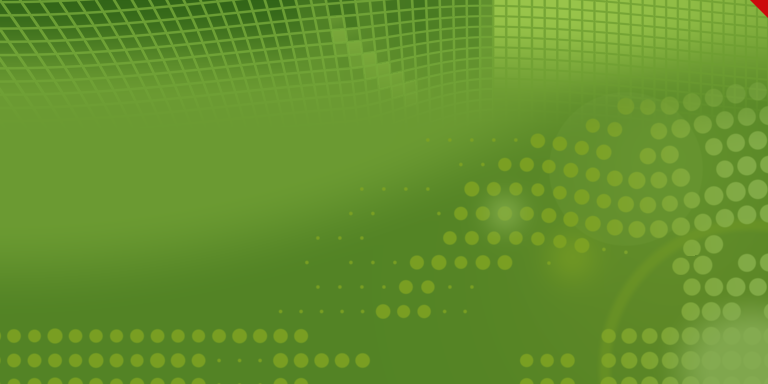
This background is drawn by a WebGL 2 fragment shader. Its source:

```glsl
#version 300 es
precision highp float;
// Green abstract backdrop: curved mesh on top, halftone dots sweeping right, soft glows.

#define ROW_PITCH 0.0638
#define DOT_RADIUS 0.0188
#define SPECK_RADIUS 0.0045
#define MESH_LINE 0.075
#define MESH_DEPTH 0.32
#define BRIGHT_START 1.27

uniform vec2 u_resolution;
out vec4 outColor;

const vec3 MID = vec3(0.42, 0.605, 0.195);
const vec3 LOW = vec3(0.325, 0.515, 0.145);
const vec3 DARK = vec3(0.19, 0.39, 0.09);
const vec3 BRIGHT = vec3(0.60, 0.77, 0.29);
const vec3 OLIVE = vec3(0.40, 0.54, 0.15);
const vec3 LIME = vec3(0.50, 0.64, 0.13);
const vec3 PALE = vec3(0.53, 0.69, 0.30);

float hash(vec2 p) {
    return fract(sin(dot(p, vec2(127.1, 311.7))) * 4375.85);
}

float glow(vec2 p, vec2 center, float radius) {
    vec2 d = (p - center) / radius;
    return exp(-dot(d, d));
}

float inside(float x, float lo, float hi) {
    return step(lo, x) * step(x, hi);
}

// Soft light band over a darker floor, olive towards the right
vec3 backdrop(vec2 p) {
    float edge = 0.28 + 0.19 * p.x * p.x;
    vec3 col = mix(LOW, MID, smoothstep(-0.11, 0.15, p.y - edge));
    col = mix(col, OLIVE, 0.55 * glow(p, vec2(1.75, 0.25), 0.45));
    return mix(col, MID, 0.5 * glow(p, vec2(1.75, 0.6), 0.3));
}

// Curved net: dark cells on the left, bright cells on the right
vec3 mesh(vec3 col, vec2 p) {
    float depth = 1.0 - p.y;
    float lean = mix(0.7, 0.0, smoothstep(0.0, 1.3, p.x));
    float u = p.x - lean * depth;
    float v = depth - 0.04 * cos(2.6 * p.x);
    vec2 density = vec2(19.0 + 8.0 * u, mix(29.0, 37.0, smoothstep(0.9, 1.3, p.x)));
    vec2 grid = vec2(u * (19.0 + 4.0 * u), v * density.y);
    vec2 local = fract(grid) - 0.5;
    vec2 cell = vec2(p.x - local.x / density.x, depth - local.y / density.y);

    float right = smoothstep(BRIGHT_START - 0.015, BRIGHT_START + 0.015, cell.x);
    float middle = smoothstep(0.72, 0.85, cell.x) * (1.0 - right);
    float column = hash(vec2(floor(grid.x), 3.0));
    float shade = 1.0 - smoothstep(-0.02, MESH_DEPTH - 0.06, mix(depth, cell.y, middle));
    shade *= 1.0 - middle * (0.15 + 0.35 * column);
    float stair = 1.0 - smoothstep(0.015, 0.045, abs(cell.y - 0.1 - 0.85 * (cell.x - 0.89)));
    stair *= inside(cell.x, 0.86, 1.1);
    float shine = (1.0 - smoothstep(0.02, 0.29, depth)) * (0.65 + 0.35 * glow(p, vec2(1.42, 0.95), 0.4));

    vec3 left = mix(col, DARK, shade);
    left = mix(left, BRIGHT, 0.6 * stair * (1.0 - smoothstep(0.05, 0.32, depth)));
    vec3 result = mix(left, mix(col, BRIGHT, shine), right);

    vec2 toLine = 0.5 - abs(local);
    vec2 soft = density / u_resolution.y;
    vec2 lines = 1.0 - smoothstep(vec2(MESH_LINE) - soft * 0.5, vec2(MESH_LINE) + soft, toLine);
    float fade = 1.0 - smoothstep(0.12, MESH_DEPTH + 0.03, depth);
    vec3 lineColor = mix(vec3(0.47, 0.67, 0.23), vec3(0.43, 0.62, 0.19), right);
    return mix(result, lineColor, 0.8 * fade * max(lines.x, lines.y));
}

// Downward bow of the upper dot rows
float bow(vec2 p) {
    float x = clamp(p.x - 1.354, 0.0, 0.651);
    return 0.021 * (1.0 - cos(9.65 * x)) * smoothstep(0.27, 0.4, p.y);
}

// Radius of the dot at a given row and position
float dotRadius(float row, float x, float seed) {
    float grow = DOT_RADIUS * (1.0 + 0.3 * smoothstep(1.4, 1.9, x)) * (0.88 + 0.16 * seed);
    if (row < 2.5) {
        float gap = step(row, 1.5) * inside(x, 0.53, 0.71);
        float full = step(x, 0.97 - 0.15 * abs(row - 1.0)) * (1.0 - gap);
        full += inside(x, 1.35, 1.51) * step(row, 1.5) + step(1.58, x);
        return max(grow * min(full, 1.0), SPECK_RADIUS * gap);
    }
    float start = 0.98 + 0.045 * (row - 3.0) + 0.05 * max(row - 8.0, 0.0);
    float end = 1.13 + 0.2 * max(row - 4.0, 0.0);
    float full = inside(x, start, end) + step(1.76, x) * step(0.25, seed);
    full *= step(row, 12.5) * mix(1.0, step(0.15, seed), step(8.5, row));
    float fringe = inside(x, start - 0.3, end + 0.13) * step(row, 10.5) * step(0.25, seed);
    return max(grow * min(full, 1.0), SPECK_RADIUS * fringe);
}

vec3 halftone(vec3 col, vec2 p) {
    float row = floor((p.y + bow(p) + 0.0026) / ROW_PITCH + 0.5);
    float upper = step(3.5, row);
    float pitch = mix(0.0534, 0.0573, upper);
    float offset = mix(0.0365, 1.143 + 0.0286 * (row - 5.0), upper);
    float index = floor((p.x - offset) / pitch + 0.5);
    vec2 center = vec2(offset + index * pitch, row * ROW_PITCH - 0.0026);
    center.y -= bow(center);
    float radius = dotRadius(row, center.x, hash(vec2(index, row)));
    float px = 1.0 / u_resolution.y;
    float cover = (1.0 - smoothstep(-px, px, length(p - center) - radius)) * step(0.001, radius);
    float opacity = 0.85 * (1.0 - 0.6 * smoothstep(0.6, 0.8, p.y));
    return mix(col, mix(LIME, PALE, smoothstep(1.45, 2.0, p.x)), cover * opacity);
}

void main() {
    vec2 p = gl_FragCoord.xy / u_resolution.y;
    float px = 1.0 / u_resolution.y;
    vec3 col = mesh(backdrop(p), p);

    // Faint disc and thin arc
    float disc = length(p - vec2(1.63, 0.56)) - 0.2;
    col = mix(col, PALE, 0.12 * (1.0 - smoothstep(-px, px, disc)));
    float arc = abs(length(p - vec2(1.95, 0.04)) - 0.375);
    col = mix(col, LIME, 0.3 * (1.0 - smoothstep(0.004, 0.025, arc)));

    col = halftone(col, p);

    // Glows
    col = mix(col, PALE, 0.65 * glow(p, vec2(1.315, 0.445), 0.055));
    col = mix(col, LIME, 0.5 * glow(p, vec2(1.49, 0.33), 0.07));
    float haze = 1.0 - smoothstep(0.09, 0.24, length((p - vec2(1.96, 0.04)) * vec2(0.9, 1.1)));
    col = mix(col, vec3(0.52, 0.67, 0.32), 0.9 * haze);

    // Red corner
    col = mix(col, vec3(0.8, 0.04, 0.05), smoothstep(-px, px, p.x + p.y - 2.953));
    outColor = vec4(col, 1.0);
}
```
